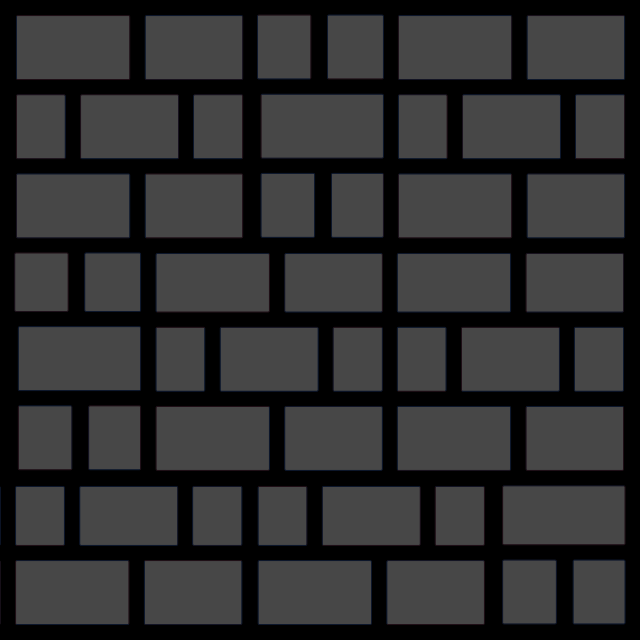
Reproduce this pattern procedurally as a three.js fragment shader.

```glsl
// Charcoal paving bricks in three staggered courses on black joints, with thin tinted rims.
varying vec2 vUv;

const float UNITS = 768.0;        // layout units across the canvas
const float ROW_PITCH = 95.0;
const float BRICK_HEIGHT = 76.2;
const float JOINT = 19.0;
const vec3 FACE = vec3(0.28);
const vec3 GROUT = vec3(0.0);
const vec3 BLUE_RIM = vec3(0.05, 0.09, 0.17);
const vec3 RED_RIM = vec3(0.12, 0.06, 0.09);

float hash(vec2 p) {
  return fract(sin(dot(p, vec2(127.1, 311.7))) * 43758.5453);
}

// Signed distance along x to a span (start, end).
float spanDistance(float x, vec2 span) {
  return max(span.x - x, x - span.y);
}

vec2 nearer(float x, vec2 a, vec2 b) {
  return spanDistance(x, a) < spanDistance(x, b) ? a : b;
}

// Wide module: two long bricks, or one long brick between two short ones.
vec2 wideSpan(float x, float start, float row) {
  float u = x - start;
  vec2 pair = nearer(u, vec2(0.0, 135.5), vec2(154.5, 271.0));
  vec2 trio = nearer(u, vec2(0.0, 58.0), vec2(77.0, 194.0));
  trio = nearer(u, trio, vec2(212.5, 271.0));
  return start + (row == 1.0 ? trio : pair);
}

// Narrow module: two short bricks, or one long brick.
vec2 narrowSpan(float x, float start, float row) {
  float u = x - start;
  vec2 upper = nearer(u, vec2(0.0, 63.5), vec2(84.0, 150.5));
  vec2 lower = nearer(u, vec2(4.2, 68.0), vec2(88.7, 150.5));
  if (row == 1.0) return start + vec2(4.2, 150.5);
  return start + (row == 0.0 ? upper : lower);
}

float roundedBox(vec2 p, vec2 halfSize, float radius) {
  vec2 q = abs(p) - halfSize + radius;
  return length(max(q, 0.0)) + min(max(q.x, q.y), 0.0) - radius;
}

float coverage(float d, float softness) {
  return 1.0 - smoothstep(-0.5 * softness, 0.5 * softness, d);
}

// Rim tint chosen separately for each side of each brick.
vec3 rimColor(vec2 p, vec2 halfSize, vec2 seed) {
  vec2 q = abs(p) - halfSize;
  vec2 side = q.x > q.y ? vec2(sign(p.x), 0.0) : vec2(0.0, sign(p.y));
  float pick = hash(floor(seed) + 7.0 * side);
  return mix(BLUE_RIM, RED_RIM, smoothstep(0.35, 0.75, pick));
}

void main() {
  vec2 p = vec2(vUv.x, 1.0 - vUv.y) * UNITS;   // y runs downward
  float softness = max(fwidth(p.x), 0.001);

  // Each course: first row position, visible top, and module starts
  // (one narrow, two wide).
  float top = 19.0;
  float cropTop = 19.0;
  vec3 starts = vec3(309.3, 20.0, 478.3);
  bool lastCourse = p.y > 574.0;
  if (lastCourse) {
    top = 483.0;
    cropTop = 584.0;
    starts = vec3(599.3, 19.0, 310.0);
  } else if (p.y > 295.0) {
    top = 298.0;
    cropTop = 304.5;
    starts = vec3(18.0, 187.5, 477.0);
  }

  // Row inside the course, cropped at the course's upper edge.
  float row = clamp(floor((p.y - top + 0.5 * JOINT) / ROW_PITCH), 0.0, 2.0);
  float rowTop = top + row * ROW_PITCH;
  vec2 rowSpan = vec2(max(rowTop, cropTop), rowTop + BRICK_HEIGHT);

  // Closest brick in the row.
  vec2 narrow = narrowSpan(p.x, starts.x, row);
  vec2 wide = nearer(p.x, wideSpan(p.x, starts.y, row), wideSpan(p.x, starts.z, row));
  vec2 span = nearer(p.x, wide, narrow);
  if (span == narrow) rowSpan -= 0.7;          // narrow modules sit a touch higher
  if (lastCourse) span = nearer(p.x, span, vec2(-60.0, 0.0));

  vec2 center = 0.5 * vec2(span.x + span.y, rowSpan.x + rowSpan.y);
  vec2 halfSize = 0.5 * vec2(span.y - span.x, rowSpan.y - rowSpan.x);
  float d = roundedBox(p - center, halfSize, 1.5);

  // Joint, rim, then brick face.
  vec3 rim = rimColor(p - center, halfSize, vec2(span.x, rowSpan.x));
  vec3 color = mix(GROUT, rim, coverage(d - 0.9, softness));
  color = mix(color, FACE, coverage(d + 0.4, softness));
  gl_FragColor = vec4(color, 1.0);
}
```
